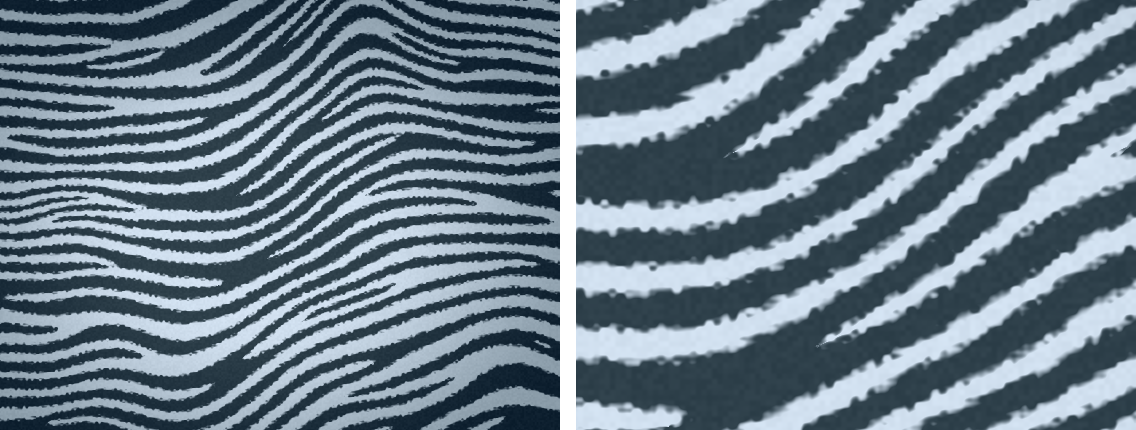
Left: the whole. Right: its middle third, enlarged.
Reproduce this texture procedurally as a Shadertoy shader.

```glsl
// Zebra-print cloth: a rippling phase field rises diagonally across the canvas.
// Scattered phase dislocations make the stripes fork and taper to points,
// then a fine noise frays their edges and a soft vignette shades the cloth.

float hash(vec2 cell) {
    vec3 q = fract(cell.xyx * vec3(0.1031, 0.1030, 0.0973));
    q += dot(q, q.yzx + 33.33);
    return fract((q.x + q.y) * q.z);
}

float noise(vec2 p) {
    vec2 cell = floor(p), f = fract(p);
    f = f * f * f * (f * (f * 6.0 - 15.0) + 10.0);
    return mix(mix(hash(cell), hash(cell + vec2(1, 0)), f.x),
               mix(hash(cell + vec2(0, 1)), hash(cell + vec2(1, 1)), f.x), f.y);
}

// Height of the flowing stripe lines at p
float flow(vec2 p) {
    float bend = noise(p * 1.7 + 7.0);
    float rise = 0.27 * smoothstep(0.3, 1.1, p.x + 0.3 * (p.y - 0.5) + 0.1 * (bend - 0.5));
    float ripple = 0.017 * sin(12.0 * p.x - 2.6 + 4.0 * bend);
    float drift = 0.07 * (noise(p * 2.6 + 31.0) - 0.5) + 0.03 * (noise(p * 6.0 + 17.0) - 0.5);
    float fall = 0.12 * p.y * smoothstep(0.8, 1.4, p.x);
    return rise + ripple + drift - fall;
}

// Positive on light stripes, negative on dark ones
float stripes(vec2 p) {
    float v = p.y - flow(p);
    float phase = 106.0 * v + 18.0 * v * v + 6.0 * noise(p * vec2(2.5, 5.0) + 53.0);

    // Forks: opposite windings alternate, stretched along the stripes
    for (int i = 0; i < 64; i++) {
        float n = float(i);
        vec2 core = fract(n * vec2(0.7549, 0.5698) + 0.13) * vec2(1.5, 1.35) - vec2(0.1, 0.35);
        core += 0.12 * vec2(hash(vec2(n, 3.0)), hash(vec2(n, 8.0))) - 0.06;
        float winding = mod(n, 2.0) * 2.0 - 1.0;
        phase += winding * atan(v - core.y, 0.27 * (p.x - core.x));
    }
    float thickness = noise(p * vec2(4.0, 9.0) + 91.0) - 0.5;
    return cos(phase) + 0.9 * thickness - 0.04;
}

void mainImage(out vec4 fragColor, in vec2 fragCoord) {
    vec2 uv = fragCoord / iResolution.xy;
    vec2 p = fragCoord / iResolution.y;

    // Approximate distance to the stripe edge
    float e = 0.001;
    float wave = stripes(p);
    vec2 slope = vec2(stripes(p + vec2(e, 0)), stripes(p + vec2(0, e))) - wave;
    float edge = wave / max(length(slope) / e, 50.0);

    // Frayed, slightly blurred edges
    edge += 0.008 * (noise(p * vec2(160.0, 190.0)) - 0.5);
    float soft = max(0.0036, 0.7 / iResolution.y);
    float light = smoothstep(-soft, soft, edge);

    // Cloth colours, darker toward the borders
    float vignette = smoothstep(0.18, 0.65, length(uv - vec2(0.45)));
    vec3 darkCloth = mix(vec3(0.18, 0.25, 0.29), vec3(0.05, 0.12, 0.18), vignette);
    vec3 lightCloth = mix(vec3(0.82, 0.88, 0.94), vec3(0.54, 0.61, 0.66), vignette);
    vec3 color = mix(darkCloth, lightCloth, light);

    // Fine weave
    color += 0.035 * (noise(p * 240.0) - 0.5);
    fragColor = vec4(color, 1.0);
}
```
